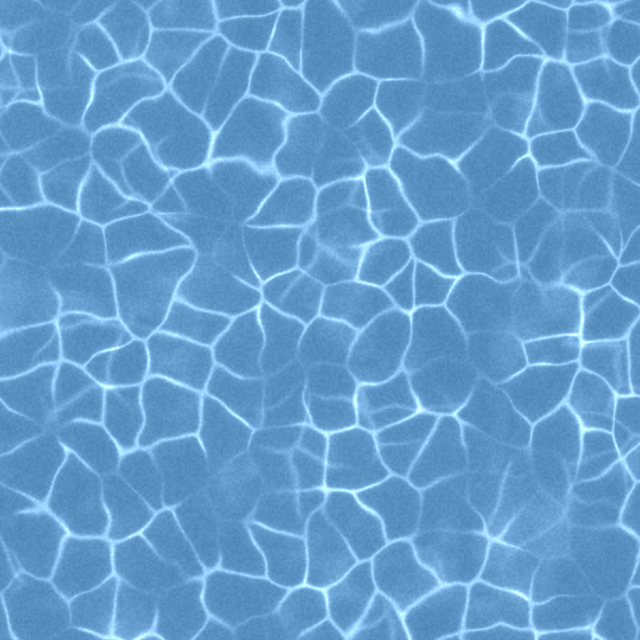
This texture is drawn by a Shadertoy shader. Its source:

```glsl
// Sunlit pool water: a web of pale caustic lines over soft blue, with fine grain.

vec2 hash2(vec2 p) {
    vec3 q = fract(vec3(p.xyx) * vec3(0.1031, 0.1030, 0.0973));
    q += dot(q, q.yzx + 33.33);
    return fract((q.xx + q.yz) * q.zy);
}

float noise(vec2 p) {
    vec2 i = floor(p), f = fract(p);
    f = f * f * (3.0 - 2.0 * f);
    return mix(mix(hash2(i).x, hash2(i + vec2(1, 0)).x, f.x),
               mix(hash2(i + vec2(0, 1)).x, hash2(i + vec2(1, 1)).x, f.x), f.y);
}

float fbm(vec2 p) {
    return 0.55 * noise(p) + 0.3 * noise(p * 2.1 + 17.0) + 0.15 * noise(p * 4.3 + 41.0);
}

// Bends the straight cell walls into wavy lines.
vec2 ripple(vec2 p) {
    vec2 broad = vec2(noise(p * 0.8 + 60.0), noise(p * 0.8 + 90.0)) - 0.5;
    vec2 small = vec2(noise(p * 2.6 + 130.0), noise(p * 2.6 + 170.0)) - 0.5;
    return p + 0.55 * broad + 0.16 * small;
}

vec2 cellPoint(vec2 cell) {
    return cell + 0.5 + 0.86 * (hash2(cell + 50.0) - 0.5);
}

// Distance to the nearest cell wall, blended so that the corners are round.
float wallDistance(vec2 p) {
    vec2 home = floor(p), nearCell = home, toNear = vec2(9.0);
    for (int y = -1; y <= 1; y++)
    for (int x = -1; x <= 1; x++) {
        vec2 cell = home + vec2(x, y);
        vec2 to = cellPoint(cell) - p;
        if (dot(to, to) < dot(toNear, toNear)) {
            toNear = to;
            nearCell = cell;
        }
    }
    float sum = 0.0;
    for (int y = -2; y <= 2; y++)
    for (int x = -2; x <= 2; x++) {
        if (x == 0 && y == 0) continue;
        vec2 to = cellPoint(nearCell + vec2(x, y)) - p;
        float wall = dot(0.5 * (to + toNear), normalize(to - toNear));
        sum += exp(-wall / 0.03);
    }
    return -0.03 * log(sum + 1e-9);
}

// Light of one web: a sharp core within a wide halo.
float caustic(vec2 p, float strength, float width) {
    float d = max(wallDistance(ripple(p)), -0.03);
    float core = exp(-pow(max(d, 0.0) / width, 2.0));
    float halo = exp(-d / 0.09);
    return strength * (0.2 * core + 0.09 * halo);
}

void mainImage(out vec4 fragColor, in vec2 fragCoord) {
    vec2 uv = fragCoord / iResolution.y;
    vec2 p = uv * 12.3 + 20.0;

    // Main web, fading in and out along its lines
    float strength = mix(0.13, 1.0, smoothstep(0.2, 0.62, noise(p * 0.95 + 7.0)));
    float sparkle = smoothstep(0.55, 0.9, noise(p * 2.4 + 210.0));
    float width = 0.034 + 0.018 * noise(p * 1.7 + 33.0);
    float light = caustic(p, strength * (0.95 + 0.55 * sparkle), width);

    // Faint second web, seen in patches
    float patches = smoothstep(0.5, 0.8, noise(p * 0.7 + 300.0));
    light += caustic(p * 0.85 + 80.0, 0.45 * patches, 0.05);

    // Milky haze and slow changes of depth
    light += 0.075 * smoothstep(0.52, 0.85, fbm(p * 0.9 + 400.0));
    light += 0.03 * (fbm(p * 0.6 + 500.0) - 0.4);

    // Grain, a little stronger on the bright lines
    float grain = noise(uv * 300.0) + 0.5 * noise(uv * 470.0 + 9.0) - 0.75;
    light += grain * (0.05 + 0.12 * light);

    vec3 water = vec3(0.33, 0.55, 0.74);
    fragColor = vec4(clamp(water + light, 0.0, 1.0), 1.0);
}
```
